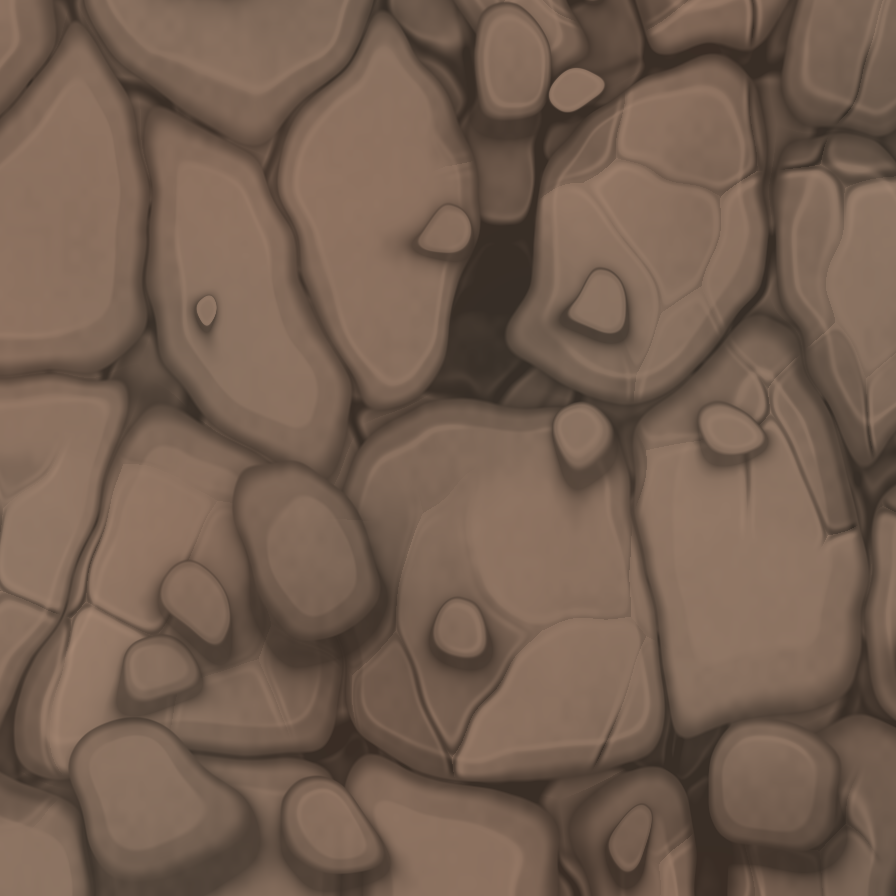
A three.js fragment shader for this texture:

```glsl
varying vec2 vUv;

vec2 hash2(vec2 p) {
  vec3 q = fract(vec3(p.xyx) * vec3(0.1031, 0.1030, 0.0973));
  q += dot(q, q.yzx + 33.33);
  return fract((q.xx + q.yz) * q.zy);
}

float noise(vec2 p) {
  vec2 i = floor(p), f = fract(p);
  f = f * f * (3.0 - 2.0 * f);
  return mix(mix(hash2(i).x, hash2(i + vec2(1, 0)).x, f.x),
             mix(hash2(i + vec2(0, 1)).x, hash2(i + 1.0).x, f.x), f.y);
}

float fbm(vec2 p) {
  return 0.55 * noise(p) + 0.3 * noise(p * 2.1 + 17.0) + 0.15 * noise(p * 4.3 + 31.0);
}

float line(float distance, float width) {
  return exp(-distance * distance / (width * width));
}

// Rounded Voronoi: x = depth inside the cell, yz = offset to its centre, w = random tone
vec4 cells(vec2 p, float scale, float sharpness) {
  p *= scale;
  vec2 id = vec2(0.0), centre = vec2(9.0);
  for (int j = -1; j <= 1; j++)
    for (int i = -1; i <= 1; i++) {
      vec2 cell = floor(p) + vec2(i, j);
      vec2 r = cell + 0.1 + 0.8 * hash2(cell) - p;
      if (dot(r, r) < dot(centre, centre)) { centre = r; id = cell; }
    }
  float sum = 0.0;
  for (int j = -2; j <= 2; j++)
    for (int i = -2; i <= 2; i++) {
      if (i == 0 && j == 0) continue;
      vec2 cell = id + vec2(i, j);
      vec2 r = cell + 0.1 + 0.8 * hash2(cell) - p;
      sum += exp(-sharpness * dot(0.5 * (centre + r), normalize(r - centre)));
    }
  return vec4(-log(sum) / (sharpness * scale), centre / scale, hash2(id + 71.0).x);
}

// Shaded bevel around a flat bright top, with a broken light ridge between them
float stoneShade(float depth, float rim, float tone, vec2 p) {
  float shade = mix(0.3, tone - 0.14, smoothstep(0.0, 0.5 * rim, depth));
  shade += 0.14 * smoothstep(-0.003, 0.003, depth - rim);
  float broken = smoothstep(0.3, 0.65, noise(p * 9.0 + 5.0));
  return shade + 0.2 * line(depth - rim, 0.0035) * broken;
}

// Loose stones laid over the bed, each with a contact shadow
float scatterStones(float shade, vec2 p, float scale, float density, vec2 radii, float seed) {
  for (int j = -1; j <= 1; j++)
    for (int i = -1; i <= 1; i++) {
      vec2 cell = floor(p * scale) + vec2(i, j);
      vec2 pick = hash2(cell + seed), shape = hash2(cell + seed + 53.0);
      if (pick.x > density) continue;
      vec2 q = p - (cell + 0.25 + 0.5 * hash2(cell + seed + 19.0)) / scale;
      float radius = mix(radii.x, radii.y, pick.y);
      float turn = 1.4 * (shape.x - 0.5);
      vec2 local = mat2(cos(turn), -sin(turn), sin(turn), cos(turn)) * q;
      local.x *= 1.05 + 0.3 * shape.y + 0.25 * local.y / radius;
      vec2 a = abs(local) + 0.0001;
      float depth = radius - pow(pow(a.x, 2.5) + pow(a.y, 2.5), 0.4);
      float below = max(-depth + 0.25 * q.y, 0.0);
      shade *= 1.0 - 0.7 * exp(-below / (0.07 * radius + 0.006));
      float tone = 0.74 + 0.18 * fract(shape.y * 5.7) + 1.2 * q.y;
      float body = stoneShade(depth, radius * (0.15 + 0.25 * shape.x), tone, p);
      shade = mix(shade, body, smoothstep(-0.0015, 0.002, depth));
    }
  return shade;
}

void main() {
  vec2 warp = vec2(noise(vUv * 6.0), noise(vUv * 6.0 + 40.0)) - 0.5;
  vec2 fine = vec2(noise(vUv * 19.0 + 9.0), noise(vUv * 19.0 + 60.0)) - 0.5;
  vec2 p = vUv + 0.07 * warp + 0.016 * fine;
  vec2 tall = p * vec2(1.2, 0.84);

  // Dark crevices with streaks and half-buried slabs
  vec4 slab = cells(tall + 0.03 * fine + 21.0, 8.0, 24.0);
  float buried = 0.12 + 0.5 * slab.w + 0.1 * line(slab.x - 0.012, 0.004);
  float shade = mix(0.02, buried, smoothstep(0.0, 0.012, slab.x)) + 0.24 * (fbm(p * 14.0) - 0.5);
  shade -= 0.2 * line(noise(p * vec2(11.0, 7.0) + 50.0) - 0.5, 0.05);

  // Large stones, some parted by wide gaps and some by thin seams
  vec4 stone = cells(tall + 3.0, 3.2, 17.0);
  float depth = stone.x - 0.001 - 0.036 * smoothstep(0.42, 0.72, noise(p * 3.6 + 7.0));
  float rim = 0.02 + 0.04 * fract(stone.w * 7.3);
  float body = stoneShade(depth, rim, 0.76 + 0.16 * stone.w, p);

  // Chipped facets with light ridges and dark cracks
  vec4 facet = cells(tall + 0.05 * warp.yx + 8.0, 6.8, 30.0);
  float chipped = smoothstep(0.36, 0.5, noise(p * 3.5 + 23.0));
  float plane = (facet.w - 0.6) * 0.3 * smoothstep(0.0, 0.004, facet.x);
  plane += dot(facet.yz, vec2(0.9, -0.9));
  plane += 0.26 * line(facet.x - 0.007, 0.0032) * noise(p * 13.0);
  plane -= 0.45 * line(facet.x, 0.0035) * smoothstep(0.35, 0.6, noise(p * 6.0 + 80.0));
  body += chipped * plane * smoothstep(0.0, 0.012, depth);
  shade *= 1.0 - 0.6 * exp(-max(-depth, 0.0) / 0.009);
  shade = mix(shade, body, smoothstep(-0.0015, 0.0025, depth));

  shade = scatterStones(shade, p, 4.0, 0.46, vec2(0.04, 0.095), 11.0);
  shade = scatterStones(shade, p, 7.0, 0.17, vec2(0.012, 0.04), 37.0);

  // Broad light, painted mottling and softened highlights
  shade += 0.3 * (noise(vUv * 2.6 + 14.0) - 0.5) + 0.12 * (fbm(vUv * 9.0 + 3.0) - 0.5);
  shade += 0.06 * (noise(vUv * vec2(95.0, 70.0)) - 0.5);
  shade = min(shade, 0.84 + 0.4 * (shade - 0.84));

  // Warm earth colours
  vec3 colour = mix(vec3(0.22, 0.18, 0.15), vec3(0.60, 0.49, 0.415), clamp(shade, 0.0, 1.1));
  colour += vec3(-0.007, 0.002, 0.004) * (noise(vUv * 5.0 + 90.0) * 2.0 - 1.0);
  gl_FragColor = vec4(colour, 1.0);
}
```
